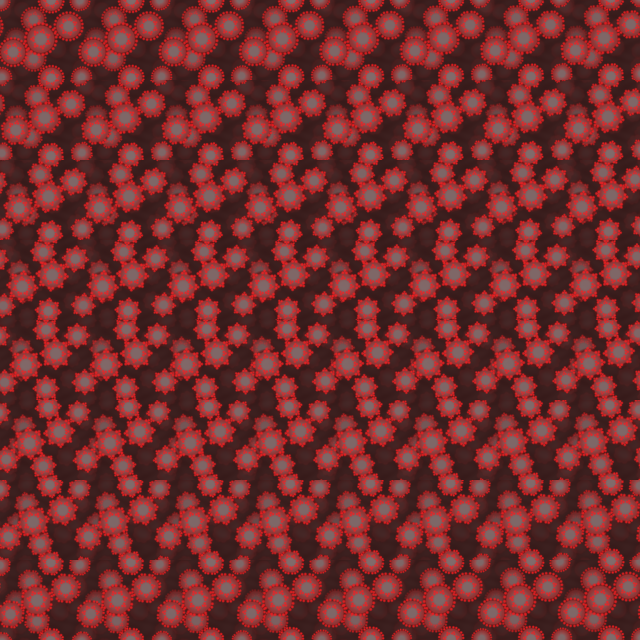
A Shadertoy shader for this pattern:

```glsl
const float PI = 3.14159265;

// Distance to a ring of n three-dot clusters
float clusterRing(vec2 p, float n, float radius, float spread, float lift) {
    float sector = 2.0 * PI / n;
    float a = abs(mod(atan(p.y, p.x), sector) - 0.5 * sector);
    vec2 f = length(p) * vec2(cos(a), sin(a));
    vec2 side = (radius - lift) * vec2(cos(spread), sin(spread));
    return min(length(f - vec2(radius, 0.0)), length(f - side));
}

// Translucent disc with beaded rim and beaded heart
void blossom(inout vec3 col, vec2 p, float size, float alpha, float phase, float px) {
    p.x -= round(p.x);
    p /= size;
    float aa = px / size;
    float r = length(p);
    if (r > 1.3) return;

    float turn = phase * PI / 4.0;
    p = mat2(cos(turn), sin(turn), -sin(turn), cos(turn)) * p;
    float open = sin(PI * phase);
    float scallop = 0.86 - 0.06 * open * cos(8.0 * atan(p.y, p.x));

    // Dark halo, then body fading from grey to red
    col = mix(col, vec3(0.36, 0.08, 0.08), 0.8 * alpha * (1.0 - smoothstep(0.86, 1.06, r)));
    vec3 body = mix(vec3(0.52, 0.45, 0.45), vec3(0.61, 0.21, 0.21), smoothstep(0.22, 0.85, r));
    col = mix(col, body, 0.92 * alpha * (1.0 - smoothstep(-aa, aa, r - scallop)));

    // Beads
    float rim = clusterRing(p, 8.0, 0.97, mix(0.26, 0.13, open), 0.13 * open);
    float heart = clusterRing(p, 7.0, 0.58, 0.19, 0.11);
    float beads = 1.0 - smoothstep(-aa, aa, rim - 0.085);
    float inner = 1.0 - smoothstep(-aa, aa, heart - 0.075);
    beads = max(beads, inner * smoothstep(0.11, 0.17, size));
    col = mix(col, vec3(0.96, 0.12, 0.13), 0.9 * alpha * alpha * beads);
}

// Rising path that bows to the left
vec2 bowPath(float s) {
    return vec2(0.42 + 0.22 * cos(0.5 * PI * s), 0.98 - 0.245 * s);
}

// Rising path that sweeps from left to right
vec2 sweepPath(float s) {
    float u = s - 2.0;
    return vec2(0.51 + 0.49 * sin(0.25 * PI * u), 0.49 - 0.135 * u - 0.026 * u * u * u);
}

void mainImage(out vec4 fragColor, in vec2 fragCoord) {
    // Eight by eight cells, counted from the top left
    vec2 uv = fragCoord / iResolution.xy;
    vec2 grid = vec2(uv.x, 1.0 - uv.y) * 8.0;
    vec2 id = floor(grid);
    vec2 q = fract(grid);
    float phase = (id.y * 8.0 + id.x) / 64.0;
    float px = 8.0 / iResolution.y;

    // Mottled ground
    float mottle = sin(6.0 * PI * q.x + 2.0 * sin(4.0 * PI * q.y)) * sin(8.0 * PI * q.y + sin(2.0 * PI * q.x));
    vec3 col = vec3(0.225, 0.115, 0.112) + 0.012 * mottle;

    // Faint blossoms on the far side
    for (int k = -1; k <= 4; k++) {
        float s = float(k) + phase;
        vec2 far = sweepPath(4.0 - s);
        blossom(col, q - far - vec2(0.08, 0.0), 0.12, 0.13, phase, px);
        blossom(col, q - bowPath(s + 0.5) - vec2(0.45, 0.0), 0.13, 0.12, phase, px);
        blossom(col, q - bowPath(3.5 - s) - vec2(0.7, 0.0), 0.11, 0.1, phase, px);
    }

    // Middle layer, dimmest at the bend
    for (int k = -1; k <= 4; k++) {
        float s = float(k) + phase;
        float near = abs(cos(0.25 * PI * s));
        blossom(col, q - bowPath(s), mix(0.14, 0.16, near), mix(0.5, 1.0, near), phase, px);
    }

    // Front layer, largest at the centre
    for (int k = -1; k <= 4; k++) {
        float s = float(k) + phase;
        float near = cos(0.25 * PI * (s - 2.0));
        blossom(col, q - sweepPath(s), mix(0.125, 0.2, max(near, 0.0)), 0.95, phase, px);
    }

    fragColor = vec4(col, 1.0);
}
```
